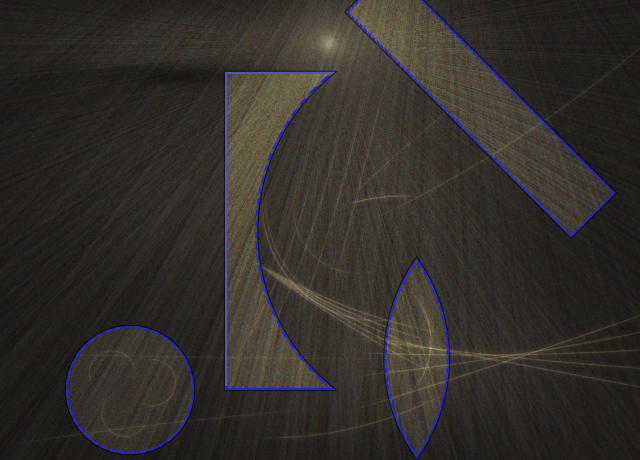
Reproduce this background procedurally as a WebGL 1 fragment shader.

```glsl
precision highp float;
// Glass shapes outlined in blue, lit by a small lamp that casts rays and caustics.
uniform vec2 u_resolution;

#define LAMP vec2(0.714, 0.906)
#define DISC_CENTER vec2(0.2826, 0.152)
#define LENS_CENTER vec2(0.9058, 0.221)
#define OUTLINE_BLUE vec3(0.13, 0.12, 0.95)
#define FACE_LAVENDER vec3(0.34, 0.32, 0.74)
#define CAUSTIC_COLOR vec3(1.0, 0.86, 0.56)
#define OUTLINE_HALF 0.0024
#define STRAND_WIDTH 0.0016
#define RAY_CONTRAST 0.75
#define GRAIN 0.30

float hash(vec2 p) {
  return fract(sin(dot(p, vec2(12.99, 78.23))) * 43758.5);
}

float noise(float x, float seed) {
  float i = floor(x), f = fract(x);
  return mix(hash(vec2(i, seed)), hash(vec2(i + 1.0, seed)), f * f * (3.0 - 2.0 * f));
}

float bell(float d, float width) {
  return exp(-d * d / (width * width));
}

float blob(vec2 p, vec2 center, vec2 radius) {
  vec2 q = (p - center) / radius;
  return exp(-dot(q, q));
}

// Coloured streaks that vary only with the direction from a source
vec3 rays(vec2 p, vec2 source, float seed) {
  vec2 d = p - source;
  float angle = atan(d.x, -d.y) + 4.0;
  vec3 sum = vec3(0.0);
  for (int i = 0; i < 3; i++) {
    float k = float(i);
    float x = angle * (60.0 + 130.0 * k);
    sum += (0.5 + 0.5 * k) * vec3(noise(x, seed + k), noise(x + 0.4, seed + k), noise(x + 0.9, seed + k));
  }
  return (sum / 3.0 - 0.5) * smoothstep(0.02, 0.3, length(d));
}

float glowLine(float d) {
  return bell(d, STRAND_WIDTH) + 0.22 * bell(d, 5.0 * STRAND_WIDTH);
}

// Glowing quadratic curve from a to b; bend is the height of its middle control point
float strand(vec2 p, vec2 a, float bend, vec2 b) {
  float t = (p.x - a.x) / (b.x - a.x), s = clamp(t, 0.0, 1.0);
  float y = mix(mix(a.y, bend, s), mix(bend, b.y, s), s);
  float slope = 2.0 * mix(bend - a.y, b.y - bend, s) / (b.x - a.x);
  float fade = smoothstep(0.0, 0.2, t) * (1.0 - smoothstep(0.6, 1.0, t));
  return fade * glowLine((p.y - y) / sqrt(1.0 + slope * slope));
}

float arc(vec2 p, vec2 center, float radius, float heading, float span) {
  vec2 q = p - center;
  float len = length(q);
  float c = dot(q, vec2(cos(heading), sin(heading))) / max(len, 0.0001);
  return (1.0 - smoothstep(span * 0.4, span, acos(clamp(c, -1.0, 1.0)))) * glowLine(len - radius);
}

float box(vec2 p, vec2 halfSize) {
  vec2 d = abs(p) - halfSize;
  return length(max(d, 0.0)) + min(max(d.x, d.y), 0.0);
}

float caustics(vec2 p) {
  float sum = 0.8 * arc(p, vec2(0.824, 0.556), 0.2536, 3.95, 1.1);
  sum += 0.5 * arc(p, vec2(0.824, 0.560), 0.246, 3.75, 0.9);
  sum += 0.45 * arc(p, vec2(0.779, 0.547), 0.141, 3.8, 1.3);
  sum += 0.9 * arc(p, vec2(0.779, 0.257), 0.158, 0.0, 0.9);
  // Beams that narrow into the double-curved lens and cross behind it
  for (int i = 0; i < 5; i++) {
    float k = float(i) / 4.0;
    sum += 0.8 * strand(p, vec2(0.54, 0.44), mix(0.30, 0.27, k), vec2(1.0, mix(0.27, 0.16, k)));
    sum += 0.8 * strand(p, vec2(0.74, mix(0.28, 0.10, k * k)), mix(0.20, 0.23, k), vec2(1.6, mix(0.12, 0.39, k)));
  }
  // Steep streaks in front of the hollow face
  for (int i = 0; i < 4; i++) {
    float k = float(i);
    sum += 0.5 * strand(p.yx, vec2(0.20 + 0.04 * k, 0.50 + 0.07 * k), 0.67 + 0.04 * k, vec2(0.75 + 0.06 * k, 0.70 + 0.055 * k));
  }
  // Cusp, reflected beams and low sweeps
  sum += strand(p, vec2(0.755, 0.555), 0.582, vec2(0.92, 0.57));
  sum += 0.35 * strand(p, vec2(0.74, 0.55), 0.70, vec2(1.05, 0.82));
  sum += 0.5 * strand(p, vec2(0.78, 0.51), 0.69, vec2(1.6, 1.08));
  sum += 0.6 * strand(p, vec2(0.55, 0.05), 0.035, vec2(1.05, 0.19));
  sum += 0.4 * strand(p, vec2(0.0, 0.03), 0.09, vec2(0.75, 0.115));
  sum += 0.3 * strand(p, vec2(0.10, 0.23), 0.22, vec2(0.95, 0.22));
  for (int i = 0; i < 3; i++) {
    float heading = 2.1 * float(i) + 2.4;
    vec2 center = DISC_CENTER + 0.052 * vec2(cos(heading), sin(heading));
    sum += 0.5 * arc(p, center, 0.05, heading - 0.5, 2.5);
  }
  return sum;
}

// Hairline dark rim and broken coloured outline along a shape's edge
vec3 outline(vec3 color, float d, vec3 ink, float dash) {
  float soft = 0.6 / u_resolution.y;
  color *= 1.0 - 0.6 * bell(d - 0.001, 0.0016);
  float band = 1.0 - smoothstep(OUTLINE_HALF - soft, OUTLINE_HALF + soft, abs(d + 0.0025));
  return mix(color, ink, band * mix(0.3, 1.0, smoothstep(-0.6, 0.2, dash)));
}

float inside(float d) {
  return 1.0 - smoothstep(-1.0, 1.0, d * u_resolution.y);
}

void main() {
  vec2 p = gl_FragCoord.xy / u_resolution.y;

  // Signed distances of the four glass bodies
  float slab = box(p - vec2(0.6095, 0.498), vec2(0.1205, 0.346));
  float hollow = 0.4366 - length(p - vec2(0.996, 0.498));
  float concave = max(slab, hollow);
  vec2 q = p - vec2(1.045, 0.777);
  float bar = box(vec2(q.x - q.y, q.x + q.y) * 0.7071, vec2(0.3465, 0.0685));
  vec2 l = p - LENS_CENTER;
  float lens = length(vec2(abs(l.x) + 0.3034, l.y)) - 0.3737;
  vec2 c = p - DISC_CENTER;
  float disc = length(c) - 0.1395;

  // Broad light levels
  float level = 0.105 + 0.12 * blob(p, vec2(0.80, 0.62), vec2(0.34, 0.42));
  level += 0.06 * blob(p, vec2(0.85, 0.20), vec2(0.40, 0.16));
  level += 0.07 * blob(p, vec2(0.45, 0.91), vec2(0.45, 0.06));
  level += 0.045 * blob(p, vec2(0.30, 0.60), vec2(0.25, 0.25));
  level += 0.05 * blob(p, vec2(0.80, 0.95), vec2(0.15, 0.15));
  level -= 0.06 * blob(p, vec2(0.40, 0.835), vec2(0.16, 0.02));
  level += mix(0.11, 0.16, smoothstep(0.2, 0.8, p.y)) * inside(concave);
  level += 0.11 * inside(bar) + 0.08 * inside(lens) + 0.08 * inside(disc);
  vec3 tint = mix(vec3(1.06, 0.99, 0.90), vec3(1.09, 1.01, 0.74), smoothstep(0.14, 0.36, level));

  // Rays, fine grain, caustics and lamp
  vec3 streaks = mix(rays(p, LAMP, 3.0), rays(p, vec2(0.95, 1.5), 17.0), 0.45);
  vec2 cell = floor(p * 368.0);
  vec3 grain = vec3(hash(cell), hash(cell + 19.0), hash(cell + 43.0)) - 0.5;
  vec3 color = level * tint * (1.0 + RAY_CONTRAST * streaks + GRAIN * grain);
  color += 0.15 * CAUSTIC_COLOR * caustics(p);
  float r = length(p - LAMP);
  color += vec3(0.95, 0.9, 0.7) * (0.18 * bell(r, 0.018) + 0.17 * exp(-r / 0.06));

  // Outlines
  bool curved = hollow > slab;
  vec3 ink = curved || p.y < 0.16 ? OUTLINE_BLUE : FACE_LAVENDER;
  color = outline(color, concave, ink, curved ? sin(p.y * 260.0) : 1.0);
  color = outline(color, bar, OUTLINE_BLUE, sin(p.x * 690.0));
  color = outline(color, lens, OUTLINE_BLUE, sin(p.y * 330.0));
  color = outline(color, disc, OUTLINE_BLUE, sin(atan(c.y, c.x) * 40.0));
  gl_FragColor = vec4(clamp(color, 0.0, 1.0), 1.0);
}
```
